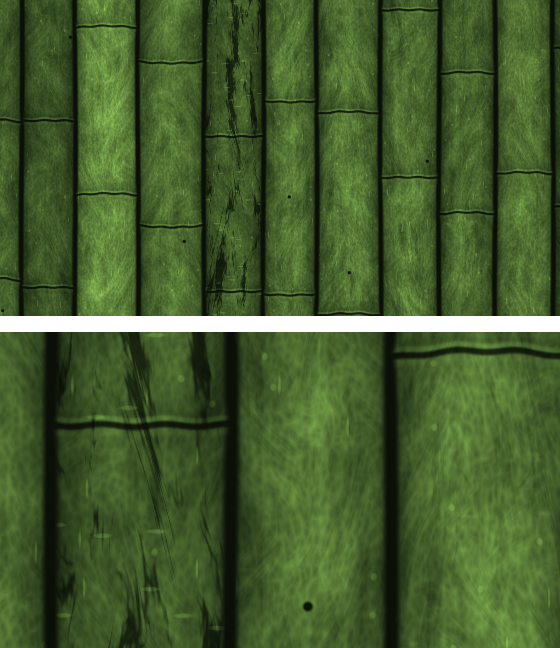
Top, the full canvas; bottom, a detail of the centre.
A WebGL 2 fragment shader for this texture:

```glsl
#version 300 es
precision highp float;
// A wall of upright bamboo stalks, eleven across, each with its own width, tone and joint spacing.
// Every stalk is shaded as a cylinder, ringed at its joints, then aged with layered sines
// (fibres) and cellular noise (mottling, pale scratches, pits).
uniform vec2 u_resolution;
out vec4 fragColor;

// Left edge of each stalk, then joint height, joint spacing and tone; unit: canvas height.
const float EDGE[12] = float[](-0.104, 0.069, 0.238, 0.438, 0.648, 0.836,
                               1.005, 1.208, 1.394, 1.572, 1.755, 1.933);
const float JOINT[11] = float[](0.623, 0.62, 0.919, 0.801, 0.569, 0.678,
                                0.648, 0.97, 0.773, 0.456, 0.854);
const float SPACING[11] = float[](0.502, 0.528, 0.53, 0.519, 0.491, 0.611,
                                  0.639, 0.53, 0.444, 0.567, 0.502);
const float TONE[11] = float[](0.42, 0.36, 0.57, 0.46, 0.39, 0.48,
                               0.48, 0.47, 0.43, 0.49, 0.33);

float hash(vec2 p) {
    vec3 q = fract(p.xyx * vec3(0.1031, 0.103, 0.0973));
    q += dot(q, q.yzx + 33.33);
    return fract((q.x + q.y) * q.z);
}

// Cellular noise: x = distance to the nearest point, y = random value of that point.
vec2 cellular(vec2 p) {
    vec2 base = floor(p), best = vec2(9.0, 0.0);
    for (int j = -1; j <= 1; j++)
        for (int i = -1; i <= 1; i++) {
            vec2 c = base + vec2(i, j);
            float d = length(c + vec2(hash(c), hash(c + 57.3)) - p);
            if (d < best.x) best = vec2(d, hash(c + 113.7));
        }
    return best;
}

// Cloudy stains: cellular octaves on a domain bent by sines, centred on zero.
float mottle(vec2 p) {
    float sum = 0.0, amp = 0.5;
    for (int i = 0; i < 4; i++) {
        p += 0.35 * sin(p.yx * 1.7 + vec2(1.3, 4.1));
        sum += amp * (cellular(p).x - 0.48);
        p = p * 2.3 + 17.0;
        amp *= 0.75;
    }
    return sum;
}

// Lengthwise fibres: fine sines across the stalk that drift slowly along it.
float fibres(vec2 p) {
    float sum = 0.0, f = 90.0;
    for (int i = 0; i < 4; i++) {
        sum += sin(p.x * f + 2.0 * sin(p.y * 3.0 + f) + 1.5 * sin(p.x * f * 0.37));
        f *= 1.63;
    }
    return sum * 0.25;
}

// Sparse soft spots of the given radius; share is the fraction of cells that hold one.
float spots(vec2 p, float radius, float share) {
    vec2 c = cellular(p);
    return smoothstep(radius, radius * 0.4, c.x) * step(1.0 - share, c.y);
}

void main() {
    vec2 p = gl_FragCoord.xy / u_resolution * vec2(16.0 / 9.0, 1.0);
    p.x += 0.002 * sin(p.y * 5.0 + p.x * 9.0);

    // Find the stalk and the position across it.
    int id = 0;
    for (int i = 1; i < 11; i++) if (p.x > EDGE[i]) id = i;
    float seed = float(id) * 7.31, left = EDGE[id], right = EDGE[id + 1];
    float u = (p.x - left) / (right - left), side = 2.0 * u - 1.0;
    float worn = id == 4 ? 1.0 : 0.3 * hash(vec2(seed, 2.0));
    vec2 q = p + vec2(seed, seed * 1.7);

    // Signed height above the nearest joint, bowed and slightly uneven.
    float bow = 0.018 * (hash(vec2(seed, 5.0)) - 0.65) * side * side;
    float y = (p.y - JOINT[id] - bow - 0.0015 * sin(p.x * 95.0 + seed)) / SPACING[id];
    float d = (fract(y + 0.5) - 0.5) * SPACING[id];
    float segment = hash(vec2(floor(y), seed));

    // Round shading, with the stalk swelling at the joint.
    float inset = 0.007 - 0.005 * exp(-abs(d) * 70.0);
    float rim = min(p.x - left, right - p.x);
    float body = smoothstep(inset - 0.004, inset + 0.005, rim);
    float value = TONE[id] * (0.28 + 0.76 * sqrt(max(1.0 - side * side, 0.0)));
    value *= 0.95 + 0.1 * segment;

    // Stains, fibres and grain.
    float stain = mottle(q * vec2(13.0, 7.0));
    value *= 1.0 + 0.65 * stain + 0.07 * fibres(q);
    value *= 1.0 + 0.22 * (cellular(q * vec2(150.0, 85.0)).x - 0.48);
    float patches = smoothstep(-0.05, 0.2, mottle(q * vec2(16.0, 4.0) + 31.0) + 0.1 * fibres(q * 0.7));
    value *= 1.0 - 0.65 * worn * patches;

    // Pale scratches, flecks and a few pits.
    float scratch = spots(q * vec2(75.0, 11.0), 0.15, 0.07);
    float fleck = spots(q * vec2(38.0, 32.0), 0.17, 0.05);
    float scrape = worn * spots(q * vec2(22.0, 85.0), 0.28, 0.12);
    value += 0.13 * scratch + 0.12 * fleck + 0.12 * scrape;
    value *= 1.0 - 0.85 * spots(q * 13.0 + 4.0, 0.09, 0.025);

    // Joint: soft shade, raised light lip, dark groove below it.
    value *= 1.0 - 0.18 * exp(-abs(d - 0.012) * 55.0);
    value += 0.11 * (1.0 - 0.6 * side * side) * smoothstep(0.005, 0.001, abs(d - 0.005));
    value *= 1.0 - 0.72 * smoothstep(0.0055, 0.001, abs(d + 0.001));
    value += 0.035 * smoothstep(0.006, 0.0, abs(d + 0.009));

    value = mix(0.06, max(value, 0.07), body);
    vec3 green = mix(vec3(0.68, 1.0, 0.44), vec3(0.725, 1.0, 0.445), smoothstep(0.08, 0.5, value));
    fragColor = vec4(green * value, 1.0);
}
```
